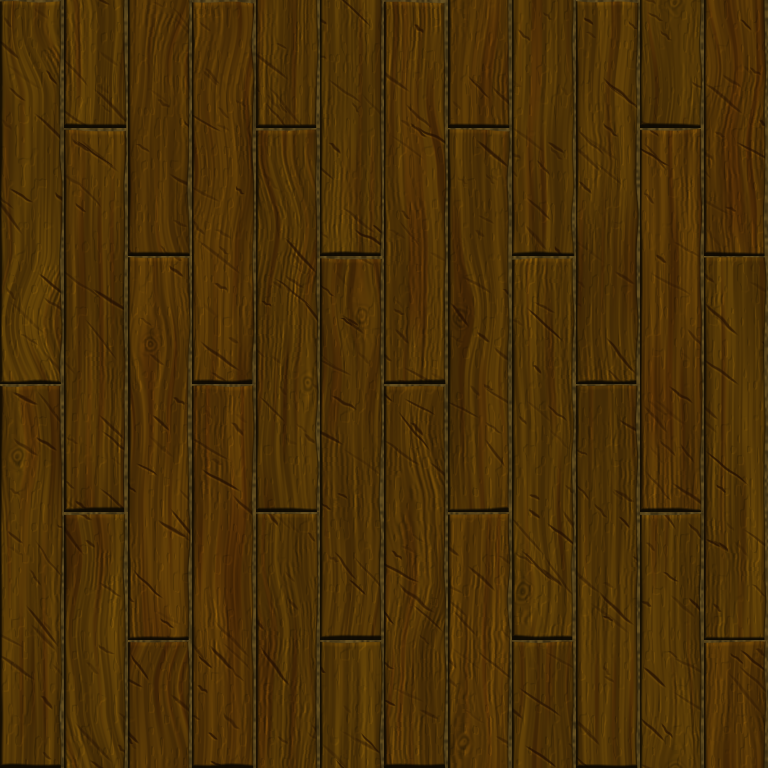
Write a Shadertoy shader that draws this texture.

```glsl
float hash(vec2 p) {
    return fract(sin(dot(p, vec2(127.1, 311.7))) * 43758.5453);
}

float noise(vec2 p) {
    vec2 i = floor(p), f = fract(p);
    f = f * f * (3.0 - 2.0 * f);
    return mix(mix(hash(i), hash(i + vec2(1, 0)), f.x),
               mix(hash(i + vec2(0, 1)), hash(i + vec2(1, 1)), f.x), f.y);
}

// Dark tapered cuts running down to the right; p is in plank widths
float scratches(vec2 p, vec2 seed) {
    float cut = 0.0;
    for (int i = 0; i < 18; i++) {
        vec2 s = seed + float(i) * vec2(3.7, 1.9);
        vec2 d = p - vec2(hash(s), 6.0 * hash(s + 5.3));
        float angle = -0.45 - 0.5 * hash(s + 8.1);
        float halfLength = mix(0.1, 0.48, pow(hash(s + 2.2), 2.0));
        vec2 along = vec2(cos(angle), sin(angle));
        float t = dot(d, along) / halfLength;
        float across = dot(d, vec2(-along.y, along.x)) + 0.03 * (noise(vec2(t * 2.0, s.x)) - 0.5);
        float width = mix(0.016, 0.034, hash(s + 3.6)) * (1.0 - t * t);
        float line = 1.0 - smoothstep(width * 0.2, width + 0.01, abs(across));
        line *= 1.0 - smoothstep(0.6, 1.0, abs(t));
        cut = max(cut, line * mix(0.15, 0.85, hash(s + 6.4)));
    }
    return cut;
}

vec3 wood(vec2 p, vec2 seed) {
    // Grain wanders along the plank and spreads around a knot
    float bend = mix(0.05, 0.5, pow(hash(seed + 1.1), 2.0));
    float x = p.x + bend * (noise(vec2(p.x * 0.8, p.y * 0.85) + seed) - 0.5);
    vec2 knot = p - vec2(mix(0.15, 0.85, hash(seed + 2.7)), mix(0.6, 5.4, hash(seed + 4.9)));
    float hasKnot = step(0.7, hash(seed + 7.3));
    float swell = hasKnot * exp(-dot(knot * knot, vec2(7.0, 2.2)));
    float grain = x - 0.7 * swell * knot.x;

    // Long colour streaks
    float broad = noise(vec2(grain * 6.0, p.y * 0.35) + seed * 1.7);
    float medium = noise(vec2(grain * 15.0, p.y * 0.5) + seed * 2.3);
    float fine = noise(vec2(grain * 36.0, p.y * 0.8) + seed * 3.1);
    float tone = 0.2 * broad + 0.38 * medium + 0.42 * fine;
    vec3 color = mix(vec3(0.262, 0.163, 0.018), vec3(0.388, 0.255, 0.027), smoothstep(0.2, 0.85, tone));
    float red = smoothstep(0.55, 0.9, noise(vec2(grain * 11.0, p.y * 0.45) + seed + 40.0));
    color *= mix(vec3(1), vec3(0.9, 0.8, 0.8), red);

    // Embossed, stepped growth lines in patches
    float patchMask = smoothstep(0.4, 0.75, noise(p * vec2(1.6, 0.7) + seed + 20.0));
    float jagged = grain + 0.035 * (noise(p * vec2(5, 6) + seed) - 0.5);
    jagged += 0.012 * (hash(floor(p * vec2(7, 14)) + seed) - 0.5);
    float ridge = sin(jagged * 82.0 + 2.0 * broad);
    float broken = smoothstep(0.25, 0.7, noise(p * vec2(8, 5) + seed));
    color *= 1.0 + 0.2 * ridge * broken * max(patchMask, 0.8 * swell);

    // Faint knot rings
    float radius = length(knot * vec2(1.0, 0.8)) + 0.08 * noise(knot * 8.0 + seed);
    float core = hasKnot * (1.0 - smoothstep(0.08, 0.26, radius));
    color *= 1.0 + core * (0.16 * sin(radius * 85.0) - 0.06);

    // Sparse raised flecks
    vec2 q = p * vec2(20, 6) + seed;
    float fleck = smoothstep(0.65, 0.8, noise(q)) - smoothstep(0.65, 0.8, noise(q + vec2(0.4, -0.1)));
    color *= 1.0 + 0.16 * fleck;

    // Slight plank tint from red-brown to olive
    vec3 tint = mix(vec3(1.01, 0.98, 0.97), vec3(0.99, 1.02, 1.03), hash(seed + 9.2));
    return color * tint * mix(0.985, 1.015, hash(seed + 3.4));
}

void mainImage(out vec4 fragColor, in vec2 fragCoord) {
    vec2 uv = fragCoord / iResolution.xy;

    // Twelve columns, two planks each, shifted by thirds
    float column = floor(uv.x * 12.0);
    float v = uv.y * 2.0 + mod(column, 3.0) / 3.0;
    vec2 id = vec2(column, mod(floor(v), 2.0));
    vec2 p = vec2(fract(uv.x * 12.0), fract(v) * 6.0);
    vec2 seed = id * vec2(7.31, 13.7) + 2.5;

    vec3 color = wood(p, seed);
    float cut = scratches(p, seed);
    float cutLight = scratches(p + vec2(0.018, 0.022), seed);
    color *= 1.0 + 0.2 * max(cutLight - cut, 0.0);
    color = mix(color, vec3(0.13, 0.055, 0.008), cut * 0.9);

    // Distances to the worn plank edges
    float wearX = 0.05 * (noise(vec2(p.y * 1.8, 3.0) + seed) - 0.5);
    float wearY = 0.05 * (noise(vec2(p.x * 2.5, 9.0) + seed) - 0.5);
    float left = p.x - 0.005 + wearX * 0.4;
    float right = 0.955 - p.x + wearX;
    float top = 5.965 - p.y + wearY;
    float bottom = p.y - 0.015 + wearY;

    // Lit upper rim, softly shaded sides and deep lower joint
    color *= 1.0 + 0.18 * (1.0 - smoothstep(0.02, 0.08, top));
    color *= mix(0.85, 1.0, smoothstep(0.0, 0.08, min(left, right)));
    float shade = 0.85 * (1.0 - smoothstep(0.005, 0.045, left));
    shade = max(shade, 0.5 * (1.0 - smoothstep(0.0, 0.03, right)));
    shade = max(shade, 1.0 - smoothstep(0.015, 0.065, bottom));
    color = mix(color, vec3(0.04, 0.028, 0.007), 0.92 * shade);

    // Dusty filler in the gaps
    float grit = noise(p * vec2(24, 18) + seed);
    vec3 filler = vec3(0.34, 0.265, 0.105) * mix(0.65, 1.2, grit);
    float gap = 1.0 - smoothstep(-0.012, 0.012, min(right, top));
    color = mix(color, filler, gap);

    fragColor = vec4(color, 1.0);
}
```
